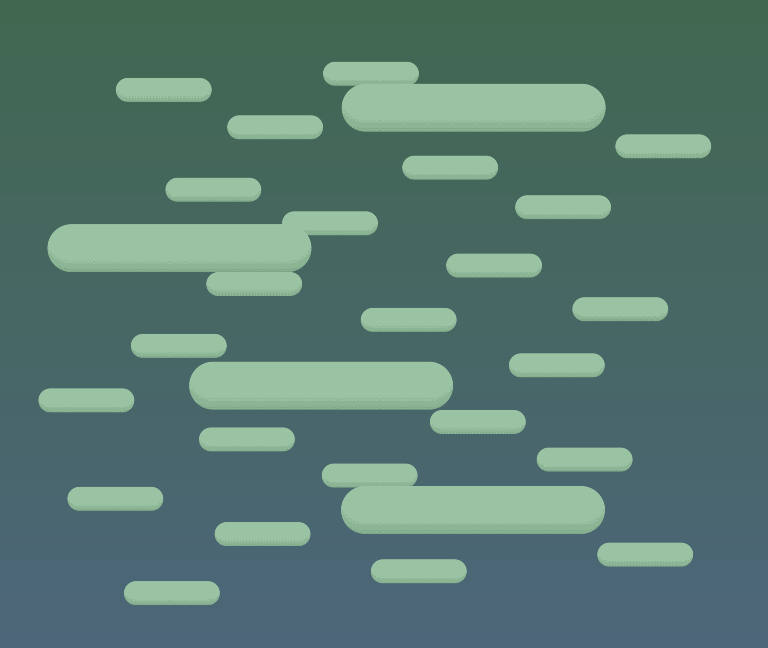
This background is drawn by a WebGL 2 fragment shader. Its source:

```glsl
#version 300 es
precision highp float;
// Pale green pills, small and large, scattered over a dusky green-to-blue gradient.
// A golden-ratio sequence spreads the centres, a hash jitters them, and each
// pill gets a dithered two-step shadow along its underside.
uniform vec2 u_resolution;
out vec4 fragColor;

float hash(float n) {
    return fract(sin(n * 78.233 + 4.1) * 4375.85);
}

// Signed distance to a horizontal pill of half-length halfLen and radius r
float pill(vec2 q, float halfLen, float r) {
    q.x = max(abs(q.x) - (halfLen - r), 0.0);
    return length(q) - r;
}

// Underside shading in three tones, with a checkered edge between them
vec3 pillColor(vec2 q, float halfLen, float r, float checker) {
    float shift = 0.55 * r;
    float depth = pill(q - vec2(0.0, shift), halfLen, r) / shift;
    float tone = clamp(floor(depth * 1.7 + 0.4 + 0.35 * checker), 0.0, 2.0);
    return mix(vec3(0.605, 0.765, 0.645), vec3(0.495, 0.655, 0.53), 0.5 * tone);
}

void main() {
    // Units of canvas height
    vec2 p = gl_FragCoord.xy / u_resolution.y;
    float width = u_resolution.x / u_resolution.y;
    float edge = 0.5 / u_resolution.y;

    // Background gradient
    vec3 color = mix(vec3(0.30, 0.40, 0.475), vec3(0.255, 0.405, 0.315), p.y);

    // Fine checkerboard for dithering
    vec2 cell = floor(p * 432.0);
    float checker = mod(cell.x + cell.y, 2.0);

    // Small pills first, then the large ones on top
    for (int layer = 0; layer < 2; layer++) {
        float r = layer == 1 ? 0.037 : 0.0185;
        float halfLen = layer == 1 ? 0.2037 : 0.074;
        float margin = halfLen + 0.043;

        for (int i = 0; i < 28; i++) {
            bool isLarge = i % 7 == 2;
            if (isLarge != (layer == 1)) continue;

            float n = float(i);
            vec2 center = vec2(mix(margin, width - margin, fract(0.5 + n * 0.618034)),
                               mix(0.885, 0.087, n / 27.0));
            center += (vec2(hash(n), hash(n + 41.0)) - 0.5) * vec2(0.068, 0.016);

            vec2 q = p - center;
            float cover = 1.0 - smoothstep(-edge, edge, pill(q, halfLen, r));
            color = mix(color, pillColor(q, halfLen, r, checker), cover);
        }
    }

    fragColor = vec4(color, 1.0);
}
```
